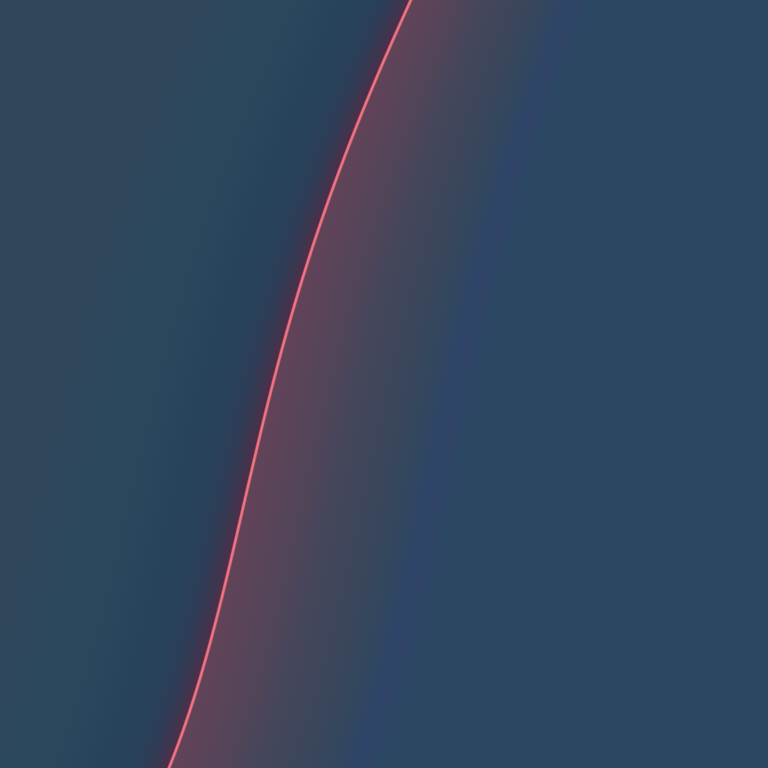
Reproduce this background procedurally as a three.js fragment shader.

```glsl
// A bright coral thread winds up a muted blue field. Its signed distance drives
// the colour ramps: a rose haze fading to a blue fringe on the right, and a
// dark red glow sinking into deep blue, teal and slate on the left.

varying vec2 vUv;

// Thread shape
const float BASE_X = 0.220;                       // x at the lower edge
const float LEAN = 0.315;                         // x gained up to the upper edge
const vec3 BEND = vec3(0.088, -0.48, 0.25);       // bow, as powers of height
const float LINE_HALF_WIDTH = 0.0018;
const float LINE_SOFTNESS = 0.0013;

// Haze shape
const float HAZE_NARROWING = 0.15;                // tighter toward the top
const float FRINGE_OFFSET = 0.247;
const float FRINGE_WIDTH = 0.026;
const float GLOW_REACH = 0.020;

// Colours
const vec3 CORAL = vec3(0.95, 0.45, 0.51);
const vec3 ROSE = vec3(0.385, 0.262, 0.342);
const vec3 MAUVE = vec3(0.290, 0.272, 0.352);
const vec3 DUSK = vec3(0.205, 0.277, 0.362);
const vec3 OPEN_BLUE = vec3(0.165, 0.282, 0.382);
const vec3 FRINGE_BLUE = vec3(0.185, 0.265, 0.408);
const vec3 GLOW_RED = vec3(0.335, 0.165, 0.270);
const vec3 DEEP_BLUE = vec3(0.145, 0.258, 0.358);
const vec3 TEAL = vec3(0.168, 0.284, 0.362);
const vec3 SLATE = vec3(0.197, 0.273, 0.357);

float threadX(float y) {
  float bow = BEND.x + y * (BEND.y + y * BEND.z);
  return BASE_X + LEAN * y + y * (1.0 - y) * bow;
}

float linearStep(float a, float b, float x) {
  return clamp((x - a) / (b - a), 0.0, 1.0);
}

// Right side: rose haze, then a blue fringe before the open field
vec3 hazeColor(float d) {
  vec3 color = mix(ROSE, MAUVE, linearStep(0.0, 0.105, d));
  color = mix(color, DUSK, linearStep(0.09, 0.205, d));
  color = mix(color, OPEN_BLUE, smoothstep(0.19, 0.28, d));
  float fringe = (d - FRINGE_OFFSET) / FRINGE_WIDTH;
  return mix(color, FRINGE_BLUE, 0.9 * exp(-fringe * fringe));
}

// Left side: red glow over deep blue, opening to teal and slate
vec3 shadeColor(float d) {
  vec3 color = mix(DEEP_BLUE, TEAL, smoothstep(0.05, 0.19, d));
  color = mix(color, SLATE, smoothstep(0.18, 0.32, d));
  return mix(color, GLOW_RED, exp(-d / GLOW_REACH));
}

void main() {
  float y = vUv.y;
  float offset = vUv.x - threadX(y);

  // Distance across the thread, corrected for its slope
  const float STEP = 0.005;
  float slope = (threadX(y + STEP) - threadX(y - STEP)) / (2.0 * STEP);
  float lineDistance = abs(offset) / sqrt(1.0 + slope * slope);

  // Ramps on both sides, joined softly beneath the thread
  float spread = abs(offset);
  float hazeDistance = spread / (1.0 - HAZE_NARROWING * y * y);
  float side = smoothstep(-LINE_HALF_WIDTH, LINE_HALF_WIDTH, offset);
  vec3 color = mix(shadeColor(spread), hazeColor(hazeDistance), side);

  // Thread
  float line = 1.0 - smoothstep(LINE_HALF_WIDTH - LINE_SOFTNESS,
                                LINE_HALF_WIDTH + LINE_SOFTNESS, lineDistance);
  gl_FragColor = vec4(mix(color, CORAL, line), 1.0);
}
```
